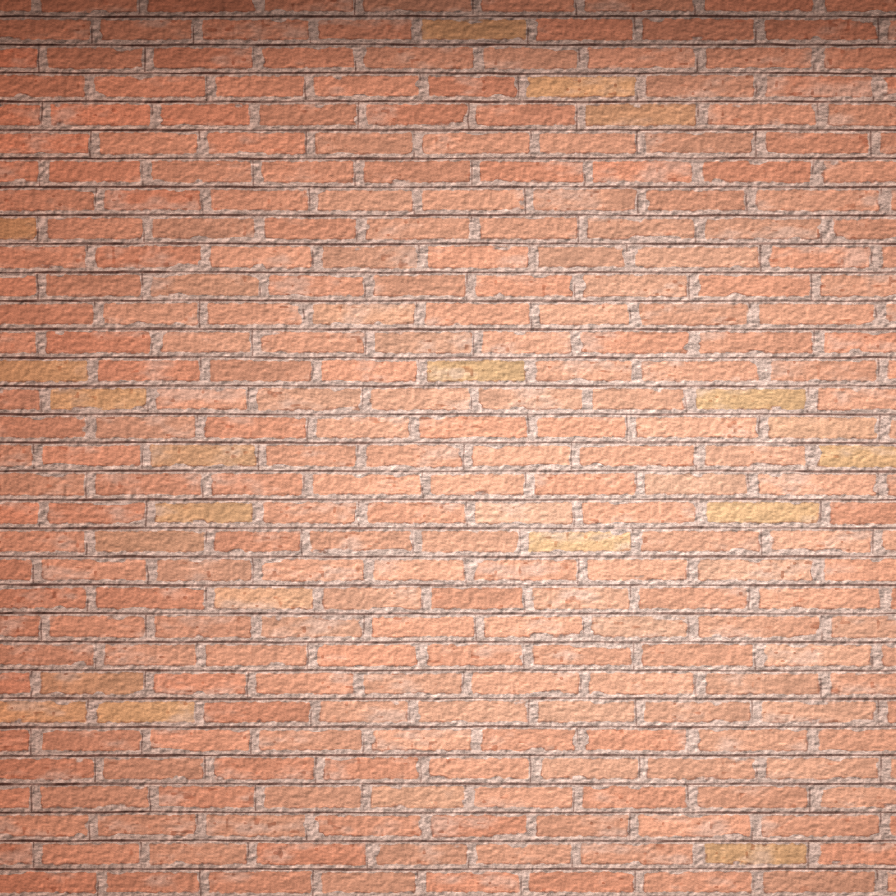
Reproduce this texture procedurally as a WebGL 1 fragment shader.

```glsl
precision highp float;
// Weathered running-bond brick wall with pale mortar, lit warmly from right of centre.

uniform vec2 u_resolution;

#define ROWS 31.52
#define COLUMNS 8.285
#define BRICK_HALF_HEIGHT 0.0118
#define JOINT_HALF_WIDTH 0.0060
#define CORNER_RADIUS 0.0022
#define JOINT_JITTER 0.13
#define SEAM_OFFSET 0.0148
#define ROUGHNESS 0.0034
#define LIGHT_CENTRE vec2(0.66, 0.45)

float hash(vec2 p) {
  vec3 q = fract(p.xyx * vec3(0.1031, 0.1030, 0.0973));
  q += dot(q, q.yzx + 33.33);
  return fract((q.x + q.y) * q.z);
}

float noise(vec2 p) {
  vec2 i = floor(p), f = fract(p);
  f = f * f * (3.0 - 2.0 * f);
  return mix(mix(hash(i), hash(i + vec2(1.0, 0.0)), f.x),
             mix(hash(i + vec2(0.0, 1.0)), hash(i + 1.0), f.x), f.y);
}

float fbm(vec2 p) {
  float sum = 0.0, amp = 0.5;
  for (int i = 0; i < 4; i++) {
    sum += amp * noise(p);
    p = p * 2.03 + 17.1;
    amp *= 0.5;
  }
  return sum / 0.9375;
}

float lighting(vec2 uv) {
  vec2 d = uv - LIGHT_CENTRE;
  d.y *= d.y > 0.0 ? 1.25 : 0.95;
  return exp(-1.9 * dot(d, d));
}

// Antialiased thin line of the given half width
float stroke(float dist, float halfWidth, float blur) {
  return 1.0 - smoothstep(halfWidth - blur, halfWidth + blur, abs(dist));
}

void main() {
  vec2 uv = gl_FragCoord.xy / u_resolution;
  float blur = max(0.0010, 0.7 / min(u_resolution.x, u_resolution.y));
  float light = lighting(uv);

  // Uneven courses: slow sag plus fine wobble
  vec2 wobble = vec2(noise(uv * 90.0), noise(uv * vec2(35.0, 60.0) + 40.0)) - 0.5;
  vec2 p = uv + wobble * vec2(0.002, 0.0010);
  p.y += 0.0012 * (noise(uv * vec2(5.0, 12.0) + 9.0) - 0.5);

  // Row and nearest vertical joint; bricks grow longer towards the right
  float pitch = 1.0 / ROWS;
  float rowCoord = (1.0 - p.y) * ROWS + 0.46;
  float row = floor(rowCoord);
  float y = (0.5 - fract(rowCoord)) * pitch;
  float bond = 0.377 + 0.508 * mod(row, 2.0);
  float x = (p.x - 0.13 * max(p.x - 0.73, 0.0)) * COLUMNS - bond;
  float joint = floor(x + 0.5);
  float jitter = (hash(vec2(joint + 20.0, row + 7.0)) - 0.5) * JOINT_JITTER;
  float jointDist = (x - joint - jitter) / COLUMNS;
  vec2 brickId = vec2(joint + (jointDist < 0.0 ? 19.0 : 20.0), row + 50.0);
  float tone = hash(brickId);
  float hue = hash(brickId + 31.7);

  // Rounded brick with a ragged, slightly chipped edge
  float halfHeight = BRICK_HALF_HEIGHT - 0.0010 * hash(brickId + 8.3);
  vec2 q = vec2(JOINT_HALF_WIDTH - abs(jointDist), abs(y) - halfHeight) + CORNER_RADIUS;
  float edge = length(max(q, 0.0)) + min(max(q.x, q.y), 0.0) - CORNER_RADIUS;
  edge += (fbm(uv * 190.0) - 0.5) * ROUGHNESS;
  edge += 0.0036 * smoothstep(0.72, 0.95, noise(uv * vec2(45.0, 75.0) + 5.0));
  float brickMask = 1.0 - smoothstep(-blur, blur, edge);

  // Surface grain, embossed along the light direction
  vec2 g = uv * vec2(170.0, 240.0);
  float grain = fbm(g);
  float relief = grain - fbm(g + vec2(0.30, -0.45));
  float patches = fbm(uv * vec2(22.0, 48.0) + tone * 30.0);

  // Brick colour: fired tone, slight ochre or red shift, limey smears, small pits
  vec3 brick = mix(vec3(0.57, 0.285, 0.195), vec3(0.985, 0.755, 0.635), light);
  brick *= 0.94 + 0.10 * tone + 0.20 * (patches - 0.5);
  brick *= mix(vec3(1.02, 0.96, 0.93), vec3(1.0, 1.03, 1.03), hue);
  brick *= mix(vec3(1.0), vec3(1.0, 1.035, 0.93), smoothstep(0.91, 0.97, hue));
  vec3 mortar = mix(vec3(0.54, 0.39, 0.33), vec3(0.93, 0.81, 0.75), light);
  brick = mix(brick, mortar, 0.55 * smoothstep(0.54, 0.8, patches));
  brick *= 1.0 + 0.42 * relief + 0.14 * (grain - 0.5);
  float pits = smoothstep(0.78, 0.95, noise(uv * vec2(150.0, 210.0) + 3.0));
  brick *= 1.0 - vec3(0.14, 0.23, 0.27) * pits * smoothstep(0.45, 0.62, patches);

  // Mortar with gritty relief and broken shadow lines
  mortar *= 0.97 + 0.60 * relief + 0.28 * (grain - 0.5);
  float shade = 0.78 - 0.38 * light;
  float seamDist = mod(y - SEAM_OFFSET + 0.5 * pitch, pitch) - 0.5 * pitch;
  float seam = stroke(seamDist, 0.0006 + 0.0010 * noise(uv * vec2(30.0, 90.0)), blur);
  seam *= 0.65 + 0.35 * smoothstep(0.25, 0.6, noise(uv * vec2(40.0, 80.0) + 12.0));
  float crack = stroke(jointDist + 0.65 * JOINT_HALF_WIDTH, 0.0009, blur)
              * smoothstep(0.3, 0.65, noise(uv * 80.0 + 2.0));
  mortar *= 1.0 - vec3(0.80, 0.96, 1.0) * shade * max(seam, 0.6 * crack);

  // Faint broken contact shadow, strongest along the lower edge
  float rim = stroke(edge, 0.0010, blur) * (y < 0.0 ? 0.22 : 0.08);
  rim *= smoothstep(0.25, 0.7, noise(uv * 110.0 + 6.0));
  vec3 color = mix(mortar, brick, brickMask) * (1.0 - rim * vec3(0.7, 1.0, 1.1));
  color *= 1.0 - 0.25 * smoothstep(0.88, 1.0, uv.y);
  gl_FragColor = vec4(clamp(color, 0.0, 1.0), 1.0);
}
```
